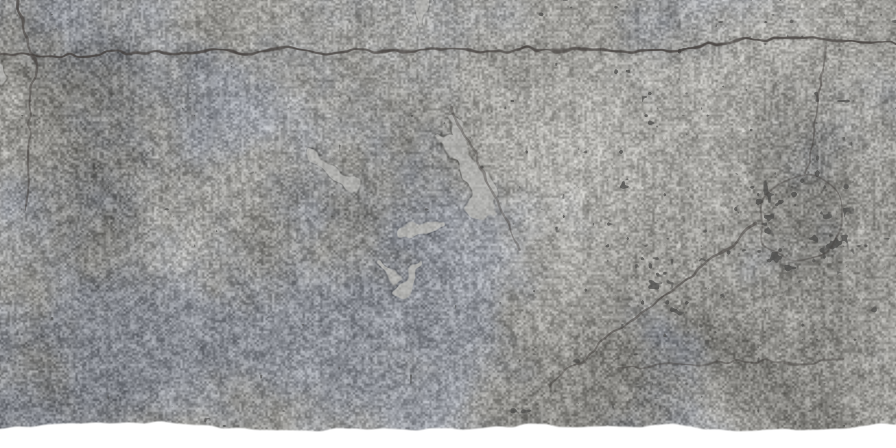
Reproduce this texture procedurally as a Shadertoy shader.

```glsl
// Weathered grey concrete wall with cracks, peeled flakes and a torn white lower edge.
// Layered value noise makes the stains and grain; warped segment distances make
// the cracks and flakes. Units: canvas height = 1, origin at the lower left.

const vec3 PAPER_WHITE = vec3(1.0);
const vec3 COOL_TINT = vec3(-0.016, -0.003, 0.024);
const vec3 WARM_TINT = vec3(0.007, 0.004, -0.012);
const vec3 FLAKE_COLOR = vec3(0.695, 0.695, 0.685);
const vec3 CRACK_COLOR = vec3(0.27, 0.25, 0.24);
const vec3 PIT_COLOR = vec3(0.29, 0.29, 0.285);
const float BASE_TONE = 0.594;
const float STAIN_CONTRAST = 0.26;
const float GRAIN_CONTRAST = 0.25;
const float GRAIN_SCALE = 205.0;
const float TORN_HEIGHT = 0.05;
const float SOFT = 0.003;

float hash(vec2 p) {
    return fract(sin(dot(p, vec2(127.1, 311.7))) * 43758.5453);
}

float noise(vec2 p) {
    vec2 i = floor(p), f = fract(p);
    f = f * f * (3.0 - 2.0 * f);
    return mix(mix(hash(i), hash(i + vec2(1, 0)), f.x),
               mix(hash(i + vec2(0, 1)), hash(i + vec2(1, 1)), f.x), f.y);
}

float fbm(vec2 p) {
    float sum = 0.0, amp = 0.5;
    for (int i = 0; i < 5; i++) {
        sum += amp * noise(p);
        p = mat2(1.6, 1.2, -1.2, 1.6) * p + 11.3;
        amp *= 0.56;
    }
    return sum / 1.07;
}

vec2 wobble(vec2 p) {
    return vec2(noise(p), noise(p + 37.7)) - 0.5;
}

// Soft round stain, 1 at its centre
float spot(vec2 p, vec2 center, vec2 size) {
    vec2 q = (p - center) / size;
    return exp(-dot(q, q));
}

// Distance to a segment whose radius runs from ra to rb
float taper(vec2 p, vec2 a, vec2 b, float ra, float rb) {
    vec2 ab = b - a;
    float t = clamp(dot(p - a, ab) / dot(ab, ab), 0.0, 1.0);
    return length(p - a - ab * t) - mix(ra, rb, t);
}

float crack(vec2 p, vec2 a, vec2 b, float width) {
    return 1.0 - smoothstep(0.0, SOFT, taper(p, a, b, width, width * 0.4));
}

// Distance to the peeled flakes
float flakes(vec2 p) {
    float side = dot(p - vec2(1.01, 0.76), vec2(0.906, 0.425));
    float d = taper(p, vec2(1.015, 0.73), vec2(1.085, 0.545), 0.012, 0.037);
    d = min(d, taper(p, vec2(0.975, 0.685), vec2(1.03, 0.67), 0.006, 0.02));
    d = max(d, side);
    d = min(d, taper(p, vec2(0.69, 0.665), vec2(0.782, 0.582), 0.009, 0.02));
    d = min(d, taper(p, vec2(0.915, 0.485), vec2(0.985, 0.505), 0.018, 0.007));
    d = min(d, taper(p, vec2(0.893, 0.36), vec2(0.935, 0.405), 0.015, 0.006));
    d = min(d, taper(p, vec2(0.845, 0.415), vec2(0.87, 0.38), 0.006, 0.008));
    d = min(d, taper(p, vec2(0.946, 1.0), vec2(0.943, 0.945), 0.016, 0.006));
    return min(d, taper(p, vec2(0.0, 0.85), vec2(0.008, 0.81), 0.014, 0.004));
}

void mainImage(out vec4 fragColor, in vec2 fragCoord) {
    vec2 p = fragCoord / iResolution.y;
    p.x *= 2.0 * iResolution.y / iResolution.x;

    // Broad stains
    float tone = BASE_TONE + STAIN_CONTRAST * (fbm(p * vec2(5.0, 4.2) + 3.0) - 0.5);
    tone -= 0.055 * spot(p, vec2(0.27, 0.74), vec2(0.3, 0.2));
    tone -= 0.05 * spot(p, vec2(0.1, 0.2), vec2(0.2, 0.2));
    tone -= 0.03 * spot(p, vec2(0.9, 0.5), vec2(0.25, 0.4));
    tone -= 0.09 * spot(p, vec2(1.79, 0.51), vec2(0.12, 0.13));
    tone -= 0.07 * spot(p, vec2(1.7, 0.2), vec2(0.22, 0.14));
    tone += 0.035 * spot(p, vec2(1.3, 0.65), vec2(0.28, 0.35));
    tone += 0.035 * smoothstep(1.878, 1.886, p.x);

    // Mottling, streaks and fine grain
    float rough = smoothstep(0.95, 1.3, p.x);
    tone += 0.15 * (fbm(p * 38.0) - 0.5);
    tone += 0.05 * rough * (noise(p * vec2(38.0, 9.0)) - 0.5);
    float grain = noise(p * GRAIN_SCALE) - 0.5;
    tone += GRAIN_CONTRAST * grain + 0.10 * (noise(p * 105.0 + 9.0) - 0.5);
    float cool = 1.1 * fbm(p * 4.0 + 20.0) + 0.35 * spot(p, vec2(0.85, 0.4), vec2(0.4));
    cool = smoothstep(0.4, 0.85, cool - 0.2 * rough);
    vec3 color = vec3(tone) + mix(WARM_TINT, COOL_TINT, cool);

    // Dark pits, densest around the ring and the lower hollow
    float ringDist = length(p - vec2(1.79, 0.51) + 0.02 * wobble(p * 20.0)) - 0.093;
    float hollow = abs(length(p - vec2(1.15, 0.15)) - 0.065);
    float density = 0.10 * rough * fbm(p * 5.0 + 8.0);
    density += 0.17 * exp(-pow(ringDist / 0.05, 2.0));
    density += 0.28 * exp(-pow(hollow / 0.012, 2.0)) * smoothstep(0.17, 0.09, p.y);
    density += 0.10 * spot(p, vec2(1.48, 0.37), vec2(0.09, 0.2));
    float pits = noise(p * 62.0 + 5.0) * 0.7 + noise(p * 120.0) * 0.3;
    float pitMask = smoothstep(0.88, 0.97, pits + density);
    color = mix(color, PIT_COLOR, 0.75 * pitMask);
    float pitLight = smoothstep(0.83, 0.95, 1.0 - pits + density * 0.7);
    color += 0.07 * rough * pitLight;

    // Peeled flakes with shaded rims
    vec2 ragged = p + 0.028 * wobble(p * 21.0) + 0.014 * wobble(p * 58.0);
    float flake = flakes(ragged);
    float rim = 1.0 - smoothstep(0.0, 0.006, abs(flake - 0.002));
    color -= 0.16 * rim * noise(p * 25.0);
    vec3 flakeColor = FLAKE_COLOR + 0.11 * grain + 0.05 * (fbm(p * 30.0) - 0.5);
    color = mix(color, flakeColor, 0.92 * (1.0 - smoothstep(-SOFT, SOFT, flake)));

    // Main horizontal crack
    vec2 q = p + 0.016 * wobble(p * 13.0) + 0.010 * wobble(p * 47.0);
    float path = 0.873 + 0.014 * smoothstep(0.0, 0.6, p.x)
        + 0.028 * smoothstep(1.4, 1.8, p.x) - 0.012 * smoothstep(1.85, 2.0, p.x);
    float offLine = abs(q.y - path);
    float cracks = 0.9 * (1.0 - smoothstep(0.0008, 0.0045, offLine));
    color -= 0.05 * exp(-offLine / 0.007);

    // Branching hairline cracks
    cracks = max(cracks, 0.75 * crack(q, vec2(0.04, 1.0), vec2(0.075, 0.85), 0.0015));
    cracks = max(cracks, 0.6 * crack(q, vec2(0.075, 0.85), vec2(0.058, 0.53), 0.0013));
    cracks = max(cracks, 0.55 * crack(q, vec2(1.845, 0.9), vec2(1.795, 0.61), 0.001));
    cracks = max(cracks, 0.65 * crack(q, vec2(1.69, 0.5), vec2(1.47, 0.33), 0.0015));
    cracks = max(cracks, 0.6 * crack(q, vec2(1.47, 0.33), vec2(1.23, 0.135), 0.0013));
    cracks = max(cracks, 0.5 * crack(q, vec2(1.88, 0.195), vec2(1.38, 0.185), 0.001));
    cracks = max(cracks, 0.5 * crack(q, vec2(1.01, 0.76), vec2(1.16, 0.44), 0.0015));
    cracks = max(cracks, 0.5 * (1.0 - smoothstep(0.0, 0.004, abs(ringDist))));
    color = mix(color, CRACK_COLOR, cracks * (0.65 + 0.35 * noise(p * 30.0)));

    // Torn lower edge
    float torn = TORN_HEIGHT + 0.024 * (noise(vec2(p.x * 6.0, 4.0)) - 0.5)
        + 0.008 * (noise(vec2(p.x * 28.0, 9.0)) - 0.5);
    color = mix(PAPER_WHITE, color, smoothstep(-SOFT, SOFT, p.y - torn));
    fragColor = vec4(clamp(color, 0.0, 1.0), 1.0);
}
```
